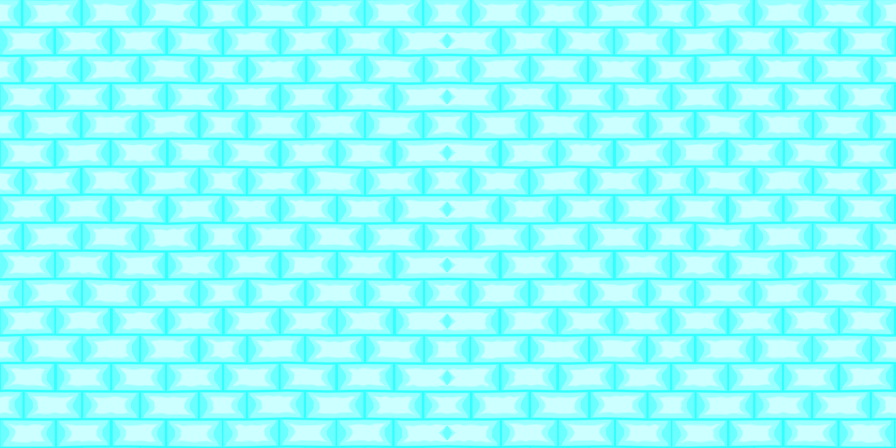
A Shadertoy shader for this pattern:

```glsl
const float ROWS = 16.0;

float hash(vec2 p) {
    vec3 q = fract(p.xyx * vec3(0.1031, 0.1030, 0.0973));
    q += dot(q, q.yzx + 33.33);
    return fract((q.x + q.y) * q.z);
}

float noise(vec2 p) {
    vec2 cell = floor(p), f = fract(p);
    float low = mix(hash(cell), hash(cell + vec2(1, 0)), f.x);
    float high = mix(hash(cell + vec2(0, 1)), hash(cell + vec2(1, 1)), f.x);
    return mix(low, high, f.y);
}

// Distance to the upright joints of a course centred on a narrow brick
float narrowCourse(float x) {
    float folded = abs(mod(x + 4.0, 8.0) - 4.0);
    return min(abs(folded - 0.85), abs(folded - 2.95));
}

// Distance to the upright joints of a course centred on a double brick
float wideCourse(float x) {
    float s = max(x, mix(0.12, 8.0, x / 8.0));
    return abs(s - 2.0 * max(round(s / 2.0), 1.0));
}

// Antialiased coverage where the signed distance is positive
float cover(float dist, float pixel) {
    return smoothstep(-0.6 * pixel, 0.6 * pixel, dist);
}

float brickTone(vec2 p, float pixel) {
    // Courses, with slightly uneven bed joints
    float y = p.y - 0.03 + 0.05 * (noise(p * vec2(0.7, 0.5)) - 0.5);
    float row = floor(y);
    float bed = min(fract(y), 1.0 - fract(y));
    bool narrow = mod(row, 2.0) > 0.5;
    float drift = 0.08 * (noise(vec2(p.x * 0.4, row * 0.3)) - 0.5);
    float joint = narrow ? narrowCourse(p.x + drift) : wideCourse(p.x + drift);
    float jag = noise(vec2(p.x * 5.0, y * 6.0 + row * 7.0)) - 0.5;

    // Shaded ends bulge at mid height and pinch the highlight
    float bulge = smoothstep(0.05, 0.45, bed);
    float shade = min(joint - 0.12 - 0.2 * bulge + 0.05 * jag, bed - 0.055);
    float light = min(joint - 0.3 - 0.25 * bulge, bed - 0.23) + 0.09 * jag;

    // Small lozenge in the middle of each double brick
    if (!narrow) {
        float taper = clamp((bed - 0.2) / 0.3, 0.0, 1.0);
        shade = min(shade, p.x - 0.17 * taper + 0.03 * step(taper, 0.0));
        light = min(light, p.x - 0.32 * taper + 0.03 * step(taper, 0.0));
    }

    // Thin mortar lines, varied in weight
    float weight = 0.025 + 0.03 * noise(vec2(p.x * 0.5, row * 1.7));
    float mortar = min(bed - 0.032, joint - weight);

    // Layer the tones from dark to light
    float tone = mix(0.2, 0.42, cover(mortar, pixel));
    tone = mix(tone, 0.6, cover(shade, pixel));
    tone = mix(tone, 0.7, cover(light + 0.035, pixel));
    return mix(tone, 0.8, cover(light, pixel));
}

void mainImage(out vec4 fragColor, in vec2 fragCoord) {
    float pixel = ROWS / iResolution.y;
    // Mirror the wall about its upright centre line
    vec2 p = fragCoord * pixel;
    p.x = abs(p.x - 0.5 * iResolution.x * pixel + 0.03);
    fragColor = vec4(brickTone(p, pixel), 1.0, 1.0, 1.0);
}
```
